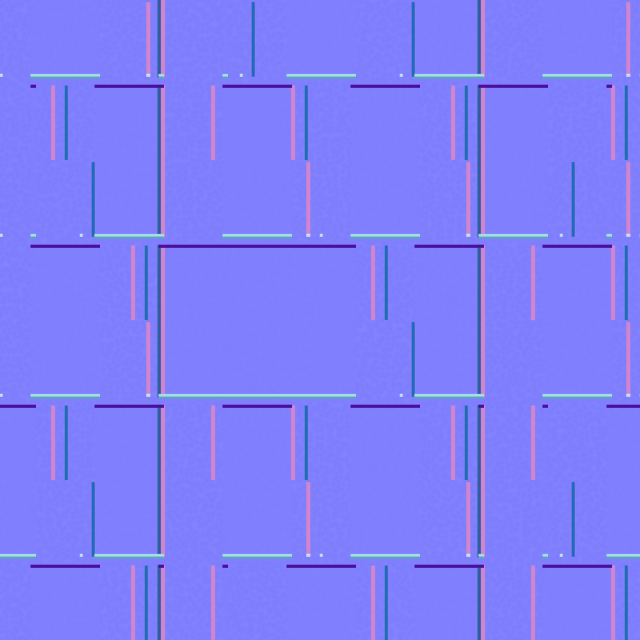
A three.js fragment shader for this texture map:

```glsl
// Panel-seam normal map: four rows of ten staggered cells, edged by thin bevel lines
varying vec2 vUv;

// Layout, in design units (GRID units span the canvas)
const float GRID = 768.0;
const float SOFT = 0.8;
const float ROWS = 4.0;
const float COLUMNS = 10.0;
const float ROW_SHIFT = 94.0;
const float CELL_SHIFT = 36.8;
const float CELL_OVERLAP = 6.5;
const vec4 SWAPPED_CELL = vec4(2.0, 9.0, 3.0, 7.0); // one irregular cell per row

// Heights inside a row, measured downward: x = centre, y = half size
const vec2 UPPER_HALF = vec2(49.3, 44.7);
const vec2 LOWER_HALF = vec2(141.3, 44.7);
const vec2 FULL_ROW = vec2(95.5, 91.5);
const vec2 TOP_EDGE = vec2(5.5, 1.9);
const vec2 BOTTOM_LIGHT = vec2(184.3, 1.6);
const vec2 BOTTOM_SHADE = vec2(187.0, 1.5);

// Line half widths and spacing
const float RIGHT_WIDTH = 2.4;
const float LEFT_WIDTH = 1.8;
const float DOT_SIZE = 1.8;
const float FINE_STEP = 96.0;
const float WIDE_STEP = 192.0;
const float SEAM_STEP = 384.0;

// Mottling
const float GRAIN_CELLS = 128.0;
const float GRAIN_STRENGTH = 0.03;

// Colours
const vec3 FLAT = vec3(0.502, 0.502, 0.995);
const vec3 RIGHT_PINK = vec3(0.82, 0.52, 0.80);
const vec3 LEFT_TEAL = vec3(0.13, 0.42, 0.69);
const vec3 SEAM_TEAL = vec3(0.18, 0.37, 0.62);
const vec3 TOP_PURPLE = vec3(0.30, 0.06, 0.61);
const vec3 MINT = vec3(0.64, 0.87, 0.88);
const vec3 MINT_SHADE = vec3(0.36, 0.63, 0.77);
const vec3 DOT_MINT = vec3(0.74, 0.90, 0.92);

float band(float offset, float halfSize) {
  return 1.0 - smoothstep(halfSize - SOFT, halfSize + SOFT, abs(offset));
}

float span(float y, vec2 range) {
  return band(y - range.x, range.y);
}

// 1 inside a raised cell or on the overlap between two neighbours
float covered(float x, float row) {
  float width = GRID / COLUMNS;
  float column = (x - CELL_SHIFT) / width;
  float cell = mod(floor(column), COLUMNS);
  float swapped = dot(SWAPPED_CELL, vec4(equal(vec4(row), vec4(0.0, 1.0, 2.0, 3.0))));
  float raised = 1.0 - mod(cell + row, 2.0);
  if (abs(cell - swapped) < 0.5) raised = 1.0 - raised;
  float overlap = 1.0 - step(CELL_OVERLAP, fract(column) * width);
  return max(raised, overlap);
}

float nearestCentre(float x, float start, float period) {
  return start + period * floor((x - start) / period + 0.5);
}

// Repeated vertical line, hidden wherever a cell covers its centre
float openLine(float x, float row, float start, float period, float halfSize) {
  float centre = nearestCentre(x, start, period);
  return band(x - centre, halfSize) * (1.0 - covered(centre, row));
}

float seamLine(float x, float start, float halfSize) {
  return band(x - nearestCentre(x, start, SEAM_STEP), halfSize);
}

vec2 hash2(vec2 p) {
  return fract(sin(vec2(dot(p, vec2(127.1, 311.7)), dot(p, vec2(269.5, 183.3)))) * 4375.85);
}

// Tiling cellular noise: distance to the nearest scattered point
float cellular(vec2 p) {
  float nearest = 2.0;
  for (int j = -1; j <= 1; j++) {
    for (int i = -1; i <= 1; i++) {
      vec2 id = floor(p) + vec2(float(i), float(j));
      nearest = min(nearest, length(id + hash2(mod(id, GRAIN_CELLS)) - p));
    }
  }
  return nearest;
}

void main() {
  float x = vUv.x * GRID;
  float rowHeight = GRID / ROWS;
  float down = (1.0 - vUv.y) * GRID + ROW_SHIFT;
  float row = mod(floor(down / rowHeight), ROWS);
  float y = mod(down, rowHeight);
  float cover = 0.5 * (covered(x - 0.4, row) + covered(x + 0.4, row));

  // Flat ground, mottled mostly between the raised cells
  float grain = cellular(vUv * GRAIN_CELLS) - 0.5;
  vec3 color = FLAT + grain * GRAIN_STRENGTH * mix(1.0, 0.3, cover) * vec3(1.0, 1.0, 0.3);

  // Short vertical bevels in the upper and lower half of each row
  float upper = span(y, UPPER_HALF);
  float lower = span(y, LOWER_HALF);
  float foot = openLine(x, row, 178.0, WIDE_STEP, RIGHT_WIDTH);
  color = mix(color, RIGHT_PINK, upper * openLine(x, row, 63.7, FINE_STEP, RIGHT_WIDTH));
  color = mix(color, LEFT_TEAL, upper * openLine(x, row, 79.5, FINE_STEP, LEFT_WIDTH));
  color = mix(color, LEFT_TEAL, lower * openLine(x, row, 111.8, WIDE_STEP, LEFT_WIDTH));
  color = mix(color, RIGHT_PINK, lower * foot);

  // Full-height seams
  float tall = span(y, FULL_ROW);
  color = mix(color, SEAM_TEAL, tall * seamLine(x, 191.0, 2.0));
  color = mix(color, RIGHT_PINK, tall * seamLine(x, 195.6, RIGHT_WIDTH));

  // Horizontal bevels of the raised cells, then small dots along the lower edge
  color = mix(color, TOP_PURPLE, cover * span(y, TOP_EDGE));
  color = mix(color, MINT_SHADE, cover * span(y, BOTTOM_SHADE));
  color = mix(color, MINT, cover * span(y, BOTTOM_LIGHT));
  float dots = max(openLine(x, row, 1.5, FINE_STEP, DOT_SIZE), foot);
  color = mix(color, DOT_MINT, dots * band(y - BOTTOM_LIGHT.x, DOT_SIZE));

  gl_FragColor = vec4(color, 1.0);
}
```
